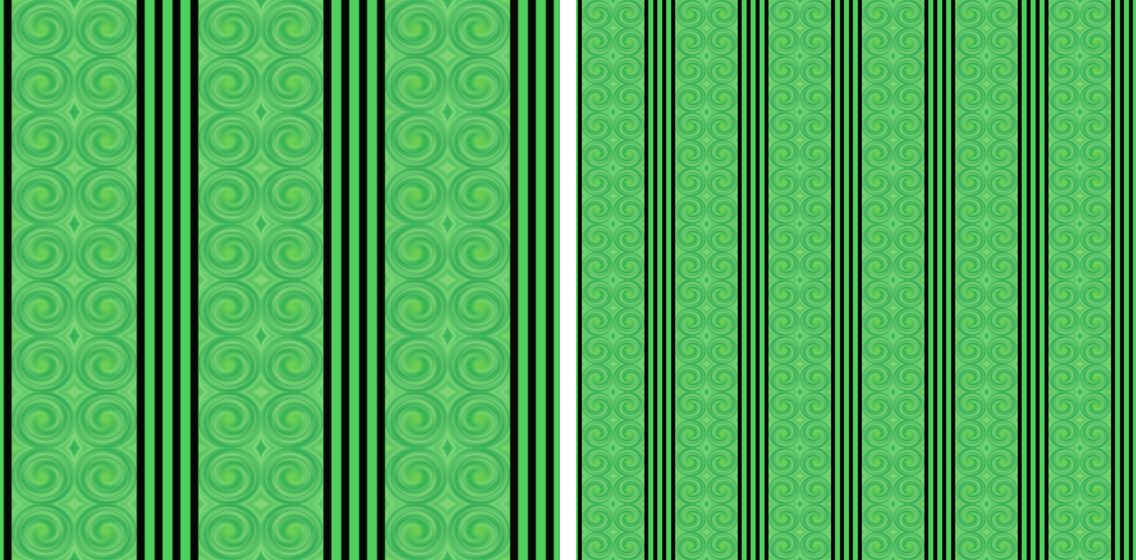
Left: one tile. Right: repeated 2 by 2.
Reproduce this pattern procedurally as a WebGL 2 fragment shader.

```glsl
#version 300 es
precision highp float;

uniform vec2 u_resolution;
out vec4 fragColor;

const vec2 REPEATS = vec2(3.0, 5.0);
const float PANEL_CENTER = 0.398;
const float PANEL_HALF = 0.334;
const float STRIPE_START = 0.754;
const float STRIPE_GAP = 0.0957;
const float STRIPE_HALF = 0.0212;

const vec3 BLACK = vec3(0.0, 0.03, 0.0);
const vec3 STRIPE_GREEN = vec3(0.31, 0.81, 0.37);
const vec3 PANEL_GREEN = vec3(0.36, 0.77, 0.39);
const vec3 DEEP_GREEN = vec3(0.14, 0.67, 0.32);
const vec3 PALE_GREEN = vec3(0.50, 0.85, 0.48);
const vec3 LIME = vec3(0.44, 0.82, 0.31);
const vec3 GREY_GREEN = vec3(0.36, 0.62, 0.40);

// Smooth periodic ridge; higher sharpness gives thinner lines.
float ridge(float phase, float sharpness) {
    return pow(0.5 + 0.5 * sin(phase), sharpness);
}

float bell(float x, float center, float width) {
    float t = (x - center) / width;
    return exp(-t * t);
}

// Four-pointed diamond with concave sides; 1.0 on its outline.
float diamond(vec2 p, vec2 size) {
    vec2 t = pow(abs(p) / size, vec2(0.8));
    return t.x + t.y;
}

// One quarter of the ornament: a swirl centered in the unit square.
vec3 swirlColor(vec2 cell) {
    vec2 d = cell * 2.0 - 1.0;
    float r = length(d);
    float angle = atan(d.y, d.x);
    float inside = 1.0 - smoothstep(0.93, 1.1, r);
    float body = inside * smoothstep(0.04, 0.25, r);

    // Broad arms, then fine grooves
    vec3 color = PANEL_GREEN;
    color = mix(color, DEEP_GREEN, 0.65 * body * ridge(2.0 * angle + 11.0 * r, 3.0));
    color = mix(color, PALE_GREEN, 0.55 * body * ridge(2.0 * angle + 11.0 * r + 2.6, 3.0));
    color = mix(color, DEEP_GREEN, 0.35 * body * ridge(3.0 * angle + 27.0 * r, 4.0));
    float grooves = body * smoothstep(0.3, 0.65, r);
    color = mix(color, GREY_GREEN, 0.5 * grooves * ridge(angle + 33.0 * r, 7.0));
    color = mix(color, PALE_GREEN, 0.4 * grooves * ridge(angle + 33.0 * r + 2.5, 6.0));

    // Bright core and the dark hook beside it
    color = mix(color, LIME, 0.8 * bell(r, 0.0, 0.3));
    color = mix(color, DEEP_GREEN, 0.75 * bell(r, 0.3, 0.14) * ridge(angle + 8.0 * r + 2.2, 4.0));

    // Rims
    color = mix(color, DEEP_GREEN, 0.4 * bell(r, 0.96, 0.05));
    color = mix(color, PALE_GREEN, 0.6 * bell(r, 1.08, 0.05));
    return color;
}

// Diamonds at the four corners of the folded cell.
vec3 addDiamonds(vec3 color, vec2 cell) {
    float tall = diamond(cell, vec2(0.15, 0.28));
    color = mix(color, PALE_GREEN, 0.85 * (1.0 - smoothstep(0.9, 1.2, tall)));
    color = mix(color, DEEP_GREEN, 0.75 * (1.0 - smoothstep(0.5, 0.85, tall)));

    float small = diamond(cell - vec2(0.0, 1.0), vec2(0.17, 0.13));
    color = mix(color, PANEL_GREEN, 0.7 * (1.0 - smoothstep(1.3, 1.7, small)));
    color = mix(color, mix(PALE_GREEN, LIME, 0.2), 1.0 - smoothstep(0.75, 1.1, small));

    float chevron = diamond(cell - vec2(1.0, 1.0), vec2(0.16, 0.22));
    color = mix(color, PALE_GREEN, 0.8 * bell(chevron, 0.9, 0.28));
    float edgeTip = diamond(cell - vec2(1.0, 0.0), vec2(0.2, 0.12));
    return mix(color, mix(PALE_GREEN, LIME, 0.4), 0.8 * (1.0 - smoothstep(0.7, 1.1, edgeTip)));
}

// Coverage of the four black bars, wrapping across the tile edge.
float stripeMask(float u, float blur) {
    float x = fract(u - STRIPE_START + STRIPE_GAP * 0.5) - STRIPE_GAP * 0.5;
    float index = clamp(floor(x / STRIPE_GAP + 0.5), 0.0, 3.0);
    float distanceToBar = abs(x - index * STRIPE_GAP);
    return 1.0 - smoothstep(STRIPE_HALF - blur, STRIPE_HALF + blur, distanceToBar);
}

void main() {
    vec2 tile = gl_FragCoord.xy / u_resolution * REPEATS;
    float u = fract(tile.x);
    float blur = max(0.006, REPEATS.x / u_resolution.x);

    // Mirror the swirl left to right and top to bottom
    float across = abs(u - PANEL_CENTER) / PANEL_HALF;
    float down = 2.0 * abs(fract(tile.y + 0.5) - 0.5);
    vec2 cell = vec2(min(across, 1.0), down);
    vec3 panel = addDiamonds(swirlColor(cell), cell);

    vec3 color = mix(panel, STRIPE_GREEN, step(1.0, across));
    color = mix(color, BLACK, stripeMask(u, blur));
    fragColor = vec4(color, 1.0);
}
```
